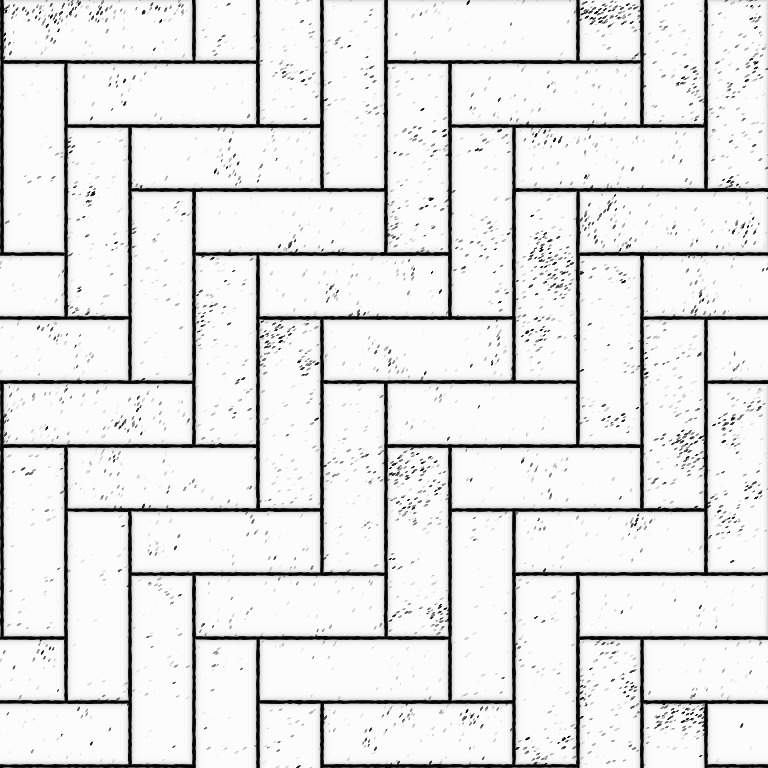
Reproduce this pattern procedurally as a WebGL 2 fragment shader.

```glsl
#version 300 es
precision highp float;
// Seamless herringbone of white 3:1 bricks with black joints and flecked grey wear.

#define UNITS 12.0        // brick widths across and down, a multiple of 6
#define BRICK_LENGTH 3.0  // brick length in brick widths
#define JOINT_SHIFT 0.031 // offset of the joint grid, in brick widths
#define JOINT_HALF 0.026  // half the joint width
#define JOINT_WOBBLE 0.012
#define RIM_SHADE 0.20    // darkening beside the joints
#define RIM_REACH 0.032
#define FLECK_GRID 14.0   // fleck sites per brick width
#define WEAR 1.0          // overall amount of flecks

uniform vec2 u_resolution;
out vec4 fragColor;

const vec3 BRICK_WHITE = vec3(0.99);
const vec3 JOINT_BLACK = vec3(0.01);
const vec3 FLECK_INK = vec3(0.06);

float hash(vec2 p) {
    vec3 h = fract(vec3(p.xyx) * 0.1031);
    h += dot(h, h.yzx + 33.33);
    return fract((h.x + h.y) * h.z);
}

float valueNoise(vec2 p) {
    vec2 i = floor(p), f = fract(p);
    f = f * f * (3.0 - 2.0 * f);
    float low = mix(hash(i), hash(i + vec2(1, 0)), f.x);
    float high = mix(hash(i + vec2(0, 1)), hash(i + vec2(1, 1)), f.x);
    return mix(low, high, f.y);
}

// Chance of a fleck: a sparse base, round smudges and streaks across the brick.
float wearDensity(vec2 p, vec2 seed, float wear) {
    float grain = valueNoise(p * 7.0 + seed.yx);
    float smudge = smoothstep(0.58, 0.95, valueNoise(p * 2.6 + seed));
    float streak = smoothstep(0.62, 0.95, valueNoise(p * vec2(7.0, 0.8) + seed + 31.0));
    return wear * (0.05 + 0.14 * grain + (0.95 * smudge + 0.4 * streak) * (0.35 + grain));
}

// Ink coverage of small slanted dashes on a jittered grid.
float flecks(vec2 p, vec2 seed, float density, float blur) {
    vec2 g = p * FLECK_GRID, base = floor(g);
    vec2 slant = normalize(vec2(0.5, 0.87));
    float clean = 1.0;
    for (int y = -1; y <= 1; y++)
    for (int x = -1; x <= 1; x++) {
        vec2 site = base + vec2(x, y), key = site + seed;
        vec2 jitter = vec2(hash(key + 11.0), hash(key + 57.0));
        vec2 d = g - site - jitter;
        float along = dot(d, slant), across = dot(d, vec2(slant.y, -slant.x));
        float size = mix(0.35, 0.6, jitter.x);
        float dash = 1.0 - smoothstep(size - blur, size + blur, length(vec2(along, across * 2.4)));
        float rareDark = step(0.992, hash(key + 83.0)) * 0.7;
        float ink = clamp((density + rareDark - hash(key)) * 4.0, 0.0, 1.0);
        clean *= 1.0 - dash * ink * mix(0.4, 1.0, jitter.y);
    }
    return 1.0 - clean;
}

void main() {
    vec2 p = gl_FragCoord.xy / u_resolution * UNITS - JOINT_SHIFT;
    float pixel = UNITS / min(u_resolution.x, u_resolution.y);

    // Each row steps one unit: three cells of a lying brick, then three standing ones.
    vec2 cell = floor(p);
    float phase = mod(cell.x + cell.y + 1.0, 2.0 * BRICK_LENGTH);
    bool lying = phase < BRICK_LENGTH;
    vec2 origin = cell - (lying ? vec2(phase, 0.0) : vec2(0.0, phase - BRICK_LENGTH));
    vec2 local = lying ? p - origin : (p - origin).yx;

    // Wrapped brick identity keeps the wear continuous over the canvas edges.
    vec2 id = mod(origin, UNITS) + (lying ? 0.0 : 20.0);
    vec2 seed = floor(vec2(hash(id + 3.0), hash(id + 71.0)) * 240.0);
    float roll = hash(id + 140.0);
    float wear = WEAR * mix(0.3, lying ? 0.95 : 1.15, roll * roll);

    // Distance to the nearest brick side, slightly ragged.
    vec2 inset = min(local, vec2(BRICK_LENGTH, 1.0) - local);
    float side = min(inset.x, inset.y);
    float ragged = side + JOINT_WOBBLE * (valueNoise(local * 18.0 + seed) - 0.5);

    // Brick face, soft rim, flecks, then joint.
    float rim = RIM_SHADE * exp(-max(side - JOINT_HALF, 0.0) / RIM_REACH);
    vec3 color = BRICK_WHITE * (1.0 - rim);
    float blur = max(0.12, pixel * FLECK_GRID * 0.6);
    float ink = flecks(local, seed, wearDensity(local, seed, wear), blur);
    color = mix(color, FLECK_INK, ink);
    float joint = 1.0 - smoothstep(JOINT_HALF - 0.6 * pixel, JOINT_HALF + 0.6 * pixel, ragged);
    color = mix(color, JOINT_BLACK, joint);
    fragColor = vec4(color, 1.0);
}
```
